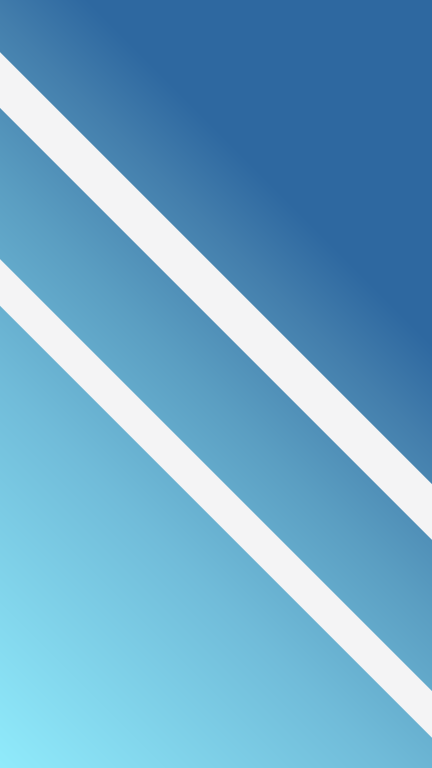
This background is drawn by a Shadertoy shader. Its source:

```glsl
// Diagonal blue gradient crossed by two pale parallel stripes.

const vec3 AQUA  = vec3(0.565, 0.920, 0.985);
const vec3 SKY   = vec3(0.440, 0.735, 0.850);
const vec3 STEEL = vec3(0.355, 0.620, 0.760);
const vec3 DENIM = vec3(0.265, 0.495, 0.675);
const vec3 NAVY  = vec3(0.180, 0.408, 0.628);
const vec3 PAPER = vec3(0.957, 0.957, 0.961);

// Linear 0..1 ramp between two positions
float ramp(float from, float to, float t) {
    return clamp((t - from) / (to - from), 0.0, 1.0);
}

// Colour along the diagonal, from the lower left corner upward
vec3 backdrop(float t) {
    vec3 color = mix(AQUA, SKY, ramp(0.0, 0.90, t));
    color = mix(color, STEEL, ramp(0.90, 1.35, t));
    color = mix(color, DENIM, ramp(1.35, 1.74, t));
    return mix(color, NAVY, ramp(1.74, 1.98, t));
}

// Antialiased coverage of the band between two diagonal positions
float stripe(float t, float low, float high, float blur) {
    float dist = abs(t - 0.5 * (low + high)) - 0.5 * (high - low);
    return 1.0 - smoothstep(-blur, blur, dist);
}

void mainImage(out vec4 fragColor, in vec2 fragCoord) {
    // Canvas width is one unit; diagonal is constant along 45 degree lines
    vec2 uv = fragCoord / iResolution.x;
    float diagonal = uv.x + uv.y;
    float blur = 1.0 / iResolution.x;

    vec3 color = backdrop(diagonal);

    // Lower and upper stripes
    color = mix(color, PAPER, stripe(diagonal, 1.070, 1.178, blur));
    color = mix(color, PAPER, stripe(diagonal, 1.528, 1.657, blur));

    fragColor = vec4(color, 1.0);
}
```
